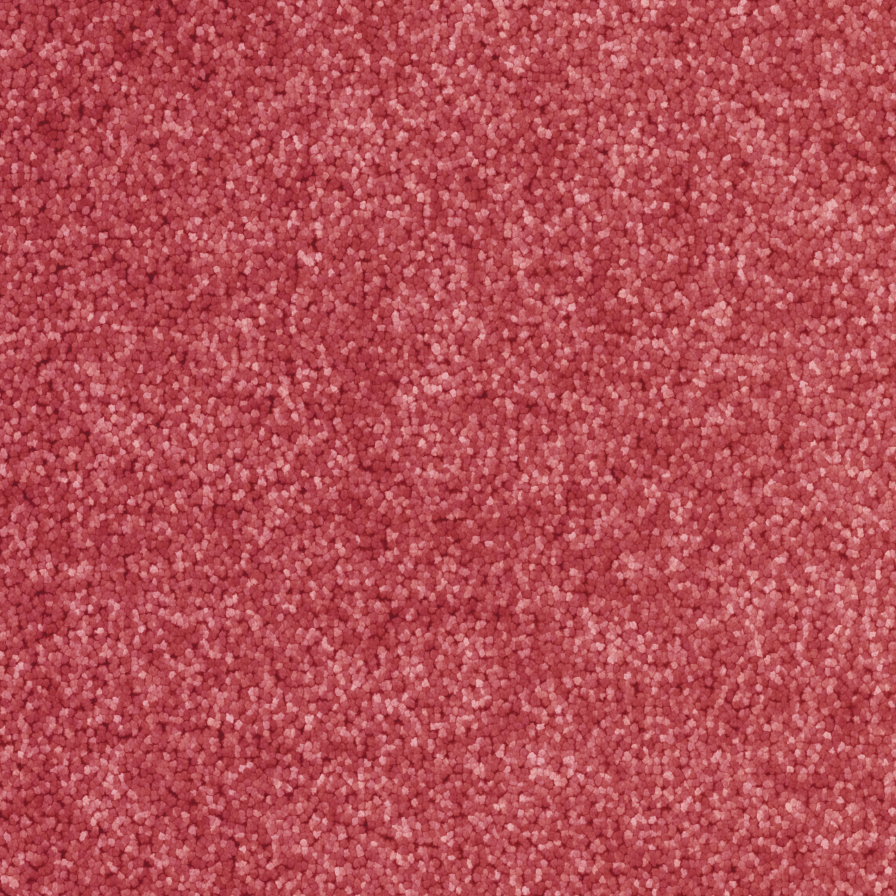
Reproduce this texture procedurally as a Shadertoy shader.

```glsl
// Cut-pile carpet in mottled rose: jittered cells form small soft yarn tufts with
// scattered dark pits where they meet. Each tuft has its own tone, blended at the
// fuzzy edges, varied by gradient noise and mapped to a crimson-to-pink ramp.

vec2 hash2(vec2 p) {
    vec3 q = fract(p.xyx * vec3(0.1031, 0.1030, 0.0973));
    q += dot(q, q.yzx + 33.33);
    return fract((q.xx + q.yz) * q.zy);
}

float cornerSlope(vec2 corner, vec2 offset) {
    return dot(hash2(corner + 57.0) * 2.0 - 1.0, offset);
}

float gradientNoise(vec2 p) {
    vec2 i = floor(p), f = p - i;
    vec2 u = f * f * f * (f * (f * 6.0 - 15.0) + 10.0);
    vec2 e = vec2(1.0, 0.0);
    float low = mix(cornerSlope(i, f), cornerSlope(i + e, f - e), u.x);
    float high = mix(cornerSlope(i + e.yx, f - e.yx), cornerSlope(i + 1.0, f - 1.0), u.x);
    return mix(low, high, u.y);
}

// Tone steps from crimson (negative) through rose (zero) to pale pink (positive)
vec3 yarnColour(float tone) {
    tone = clamp(tone, -4.0, 2.7);
    return vec3(0.70, 0.277, 0.307)
        + tone * (vec3(0.075, 0.104, 0.099) + tone * vec3(0.0, 0.015, 0.014));
}

vec3 carpet(vec2 uv) {
    // Upright tufts with frayed, wavering outlines
    vec2 p = uv * vec2(142.0, 124.0);
    p += 0.4 * vec2(gradientNoise(uv * 90.0), gradientNoise(uv * 90.0 + 31.0));
    p += 0.32 * vec2(gradientNoise(uv * 310.0 + 5.0), gradientNoise(uv * 310.0 + 43.0));

    // Blend tuft tone, warmth and top light by closeness to each centre
    vec2 cell = floor(p);
    float nearest = 9.0, second = 9.0, total = 0.0;
    vec3 blend = vec3(0.0);
    for (int y = -1; y <= 1; y++) {
        for (int x = -1; x <= 1; x++) {
            vec2 id = cell + vec2(x, y);
            vec2 d = id + 0.02 + 0.96 * hash2(id) - p;
            float dist = length(d);
            second = min(second, max(nearest, dist));
            nearest = min(nearest, dist);
            float weight = exp(-11.0 * dist * dist);
            vec2 random = hash2(id + 211.0);
            blend += weight * vec3(random.x * random.x, random.y - 0.5, dot(d, vec2(0.4, -0.9)));
            total += weight;
        }
    }
    blend /= total;

    // Patches of pile, from broad shading down to small clusters
    float patches = 0.65 * gradientNoise(uv * 11.0 + 3.0)
                  + 0.85 * gradientNoise(uv * 27.0 + 17.0)
                  + 0.75 * gradientNoise(uv * 60.0 + 23.0)
                  + 0.4 * gradientNoise(uv * 3.5 + 8.0);
    float tone = 2.6 * blend.x + patches - 0.29;

    // Uneven pits at junctions, faint seams, top light and fibre grain
    float depth = mix(3.0, 2.2, uv.x) * (1.0 + 1.6 * gradientNoise(uv * 75.0 + 71.0));
    tone -= depth * smoothstep(0.42, 0.95, nearest);
    tone -= 0.45 * (1.0 - smoothstep(0.0, 0.3, second - nearest));
    tone += 0.6 * blend.z;
    tone += 1.1 * gradientNoise(uv * vec2(400.0, 310.0));
    tone += 0.4 * (uv.x - 0.5);

    // Tufts lean a little towards coral or magenta
    float warmth = blend.y + 0.4 * (uv.x - 0.5);
    return yarnColour(tone) + warmth * vec3(0.01, 0.012, -0.022);
}

void mainImage(out vec4 fragColor, in vec2 fragCoord) {
    // Four samples per pixel keep the tufts smooth
    vec3 sum = vec3(0.0);
    for (int k = 0; k < 4; k++) {
        vec2 offset = vec2(k & 1, k >> 1) * 0.5 - 0.25;
        sum += carpet((fragCoord + offset) / iResolution.y);
    }
    fragColor = vec4(sum / 4.0, 1.0);
}
```
